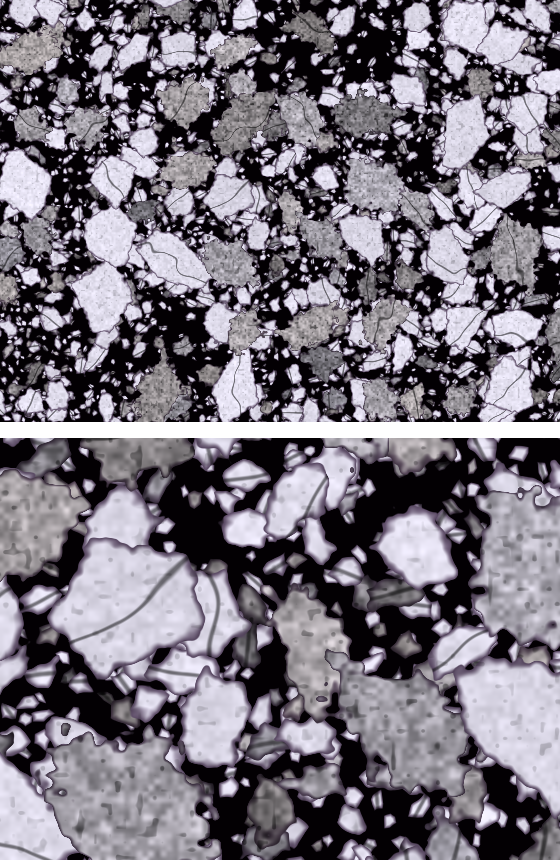
Top: the whole. Bottom: its middle third, enlarged.
Give the GLSL for this texture, as a WebGL 2 fragment shader.

```glsl
#version 300 es
precision highp float;
// Pale angular mineral grains of many sizes, some grey and ragged, on black.

uniform vec2 u_resolution;
out vec4 fragColor;

const int   LAYERS = 5;            // grain size classes, drawn small to large
const float LARGEST_CELL = 0.165;  // grid cell of the largest class, canvas heights
const float CLASS_RATIO = 0.56;    // cell size of each class relative to the next
const float DENSITY_LARGE = 0.74;  // chance that a cell holds a grain
const float DENSITY_SMALL = 0.30;
const float RADIUS_MIN = 0.27;     // grain radius in cells
const float RADIUS_MAX = 0.50;
const int   SIDES = 6;
const float CORNER = 0.07;         // corner rounding in radii
const float GREY_SHARE = 0.30;
const float CRACK_SHARE = 0.35;
const float RIM = 0.006;           // width of the dark rim
const vec3  BACKGROUND = vec3(0.01, 0.0, 0.01);
const vec3  COOL = vec3(1.0, 0.985, 1.055);
const vec3  WARM = vec3(1.0, 0.96, 0.965);
const vec3  RIM_TINT = vec3(0.40, 0.33, 0.42);
const float TAU = 6.28318;

vec3 hash3(vec3 p) {
    p = fract(p * vec3(0.1031, 0.1030, 0.0973));
    p += dot(p, p.yxz + 33.33);
    return fract((p.xxy + p.yxx) * p.zyx);
}

float noise(vec2 p) {
    vec2 i = floor(p), f = fract(p);
    f = f * f * (3.0 - 2.0 * f);
    float a = hash3(vec3(i, 7.0)).x;
    float b = hash3(vec3(i + vec2(1, 0), 7.0)).x;
    float c = hash3(vec3(i + vec2(0, 1), 7.0)).x;
    float d = hash3(vec3(i + 1.0, 7.0)).x;
    return mix(mix(a, b, f.x), mix(c, d, f.x), f.y);
}

float smoothMax(float a, float b, float k) {
    float h = max(k - abs(a - b), 0.0) / k;
    return max(a, b) + 0.25 * h * h * k;
}

// Signed distance to an irregular convex polygon built from half-planes.
float polygon(vec2 q, float radius, vec3 seed) {
    float d = -radius;
    for (int i = 0; i < SIDES; i++) {
        vec3 h = hash3(seed + float(i) * 3.7);
        float angle = (float(i) + 0.75 * (h.x - 0.5)) * TAU / float(SIDES);
        float side = dot(q, vec2(cos(angle), sin(angle))) - radius * mix(0.62, 1.05, h.y);
        d = smoothMax(d, side, CORNER * radius);
    }
    return d;
}

void main() {
    float pixel = 1.0 / u_resolution.y;
    vec2 p = gl_FragCoord.xy * pixel;

    // Shared noise: ragged outlines, fine speckle, dark pits, loose clumping
    float ragged = 0.6 * noise(p * 75.0) + 0.4 * noise(p * 150.0 + 31.0) - 0.5;
    float speckle = 0.55 * noise(p * 210.0 + 11.0) + 0.45 * noise(p * 95.0 + 53.0) - 0.5;
    float pits = smoothstep(0.74, 0.92, noise(p * 170.0 + 97.0));
    float bend = noise(p * 28.0 + 71.0) - 0.5;

    vec3 color = BACKGROUND;
    for (int layer = 0; layer < LAYERS; layer++) {
        float rank = float(LAYERS - 1 - layer);
        float cell = LARGEST_CELL * pow(CLASS_RATIO, rank);
        float density = mix(DENSITY_LARGE, DENSITY_SMALL, rank / float(LAYERS - 1));
        vec2 home = floor(p / cell);

        for (int k = 0; k < 9; k++) {
            vec2 id = home + vec2(k % 3 - 1, k / 3 - 1);
            vec3 seed = vec3(id + 40.0, 17.0 * rank + 5.0);
            vec3 place = hash3(seed);
            vec3 form = hash3(seed + 61.3);
            vec3 look = hash3(seed + 127.9);
            vec2 center = (id + 0.5 + 0.6 * (place.xy - 0.5)) * cell;
            float clump = 0.5 * (noise(center * 4.5 + 19.0) - 0.5);
            float radius = cell * mix(RADIUS_MIN, RADIUS_MAX, form.x);
            vec2 q = p - center;
            if (place.z > density + clump || length(q) > 2.3 * radius) continue;

            // Turn and stretch, then roughen the outline
            float turn = form.y * TAU, stretch = mix(1.0, 1.35, form.z);
            q = mat2(cos(turn), sin(turn), -sin(turn), cos(turn)) * q;
            q *= vec2(1.0 / stretch, stretch);
            bool grey = look.x < GREY_SHARE;
            float d = polygon(q, radius, seed + 211.0);
            d += ragged * min(grey ? 0.034 : 0.013, 0.7 * radius);
            float cover = 1.0 - smoothstep(-0.7 * pixel, 0.7 * pixel, d);
            if (cover <= 0.0) continue;

            // Surface tone, bent crack, dark rim
            float tone = grey ? mix(0.44, 0.70, look.y) + 0.46 * speckle
                              : mix(0.84, 0.91, look.y) + 0.17 * speckle;
            tone -= pits * (grey ? 0.20 : 0.13);
            vec3 shade = tone * mix(COOL, WARM, grey ? look.z : 0.0);
            float crackLine = abs(q.y + 0.5 * (look.z - 0.5) * radius + 0.5 * bend * radius);
            float crack = 1.0 - smoothstep(0.0004, 0.0032, crackLine);
            if (fract(look.z * 7.0) < CRACK_SHARE) shade *= 1.0 - 0.5 * crack;
            float inside = smoothstep(0.0, min(RIM, 0.45 * radius), -d);
            shade *= mix(RIM_TINT, vec3(1.0), inside);
            color = mix(color, shade, cover);
        }
    }
    fragColor = vec4(clamp(color, 0.0, 1.0), 1.0);
}
```
